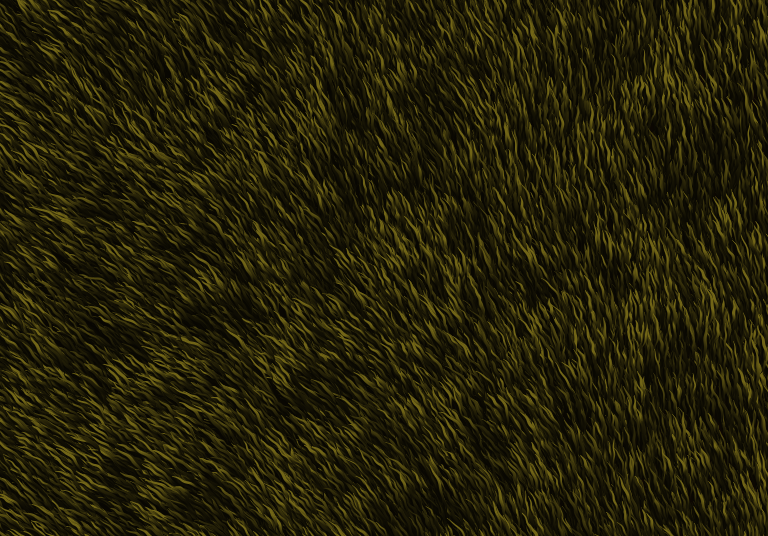
A Shadertoy shader for this texture:

```glsl
// A dense field of windswept olive grass seen in low light.
// Layers of jittered cells scatter thin curved blades from back to front;
// each blade follows a smooth wind field and shades the ones behind it.

const int   LAYERS       = 22;
const float CELL         = 0.042;   // cell size, in canvas heights
const float HALF_LEN_MIN = 0.020;
const float HALF_LEN_MAX = 0.040;
const float WIDTH_MIN    = 0.0016;  // half widths of a blade
const float WIDTH_MAX    = 0.0031;
const float SHADOW       = 0.70;
const float LEAN_JITTER  = 0.40;
const vec3  SOIL         = vec3(0.035, 0.026, 0.008);
const vec3  RED_SOIL     = vec3(0.070, 0.030, 0.012);
const vec3  DARK_GRASS   = vec3(0.030, 0.025, 0.006);
const vec3  LIT_GRASS    = vec3(0.425, 0.380, 0.085);

float hash(vec2 p) {
    return fract(sin(dot(p, vec2(127.1, 311.7))) * 43758.5453);
}

float noise(vec2 p) {
    vec2 i = floor(p), f = fract(p);
    f = f * f * (3.0 - 2.0 * f);
    return mix(mix(hash(i), hash(i + vec2(1, 0)), f.x),
               mix(hash(i + vec2(0, 1)), hash(i + vec2(1, 1)), f.x), f.y);
}

// Blade angle: swept far over at the left, almost upright at the right.
float windAngle(vec2 p, float aspect) {
    float sweep = 1.0 - smoothstep(0.0, 0.95, p.x / aspect);
    float gust = noise(p * 6.0) + 0.5 * noise(p * 15.0 + 7.0) - 0.75;
    return 1.60 + 0.72 * sweep + 0.28 * (1.0 - p.y) + 0.40 * gust;
}

// Lays one blade, with its shadow, over the colour behind it.
vec3 addBlade(vec3 col, vec2 p, vec2 root, vec2 seed, float depth,
              float aspect, float px) {
    float rLen = hash(seed + 3.1), rLean = hash(seed + 5.7);
    float rBend = hash(seed + 9.2), rTone = hash(seed + 13.4);
    float halfLen = mix(HALF_LEN_MIN, HALF_LEN_MAX, rLen);
    vec2 d = p - root;
    if (dot(d, d) > CELL * CELL) return col;

    float angle = windAngle(root, aspect) + LEAN_JITTER * (rLean - 0.5);
    vec2 dir = vec2(cos(angle), sin(angle));
    vec2 side = vec2(-dir.y, dir.x);
    float along = dot(d, dir) / halfLen;
    if (abs(along) > 1.0) return col;

    // Drooping curve with a slight wobble and tapered ends
    float bend = mix(-0.06, 0.32, rBend);
    float across = dot(d, side) - bend * halfLen * (along * along - 0.3)
                 + 0.0009 * sin(along * 7.0 + rTone * 40.0);
    float width = mix(WIDTH_MIN, WIDTH_MAX, hash(seed + 17.8))
                * (1.0 - 0.85 * along * along);

    float shade = 1.0 - smoothstep(0.0, 0.0035, abs(across - 0.0022) - width);
    col = mix(col, DARK_GRASS, SHADOW * shade * (1.0 - along * along));

    // Dark foot, bright upper part, uneven light over tufts
    float tuft = mix(0.50, 1.45, noise(root * 17.0 + 31.0));
    float tone = mix(0.10, 1.55, rTone) * mix(0.60, 1.0, depth) * tuft;
    tone *= mix(0.10, 1.0, smoothstep(-1.0, 0.5, along));
    tone *= 1.0 - 0.18 * across / WIDTH_MAX;
    vec3 grass = mix(DARK_GRASS, LIT_GRASS, clamp(tone, 0.0, 1.05));
    float cover = clamp(0.5 - (abs(across) - width) / px, 0.0, 1.0);
    return mix(col, grass, cover);
}

void mainImage(out vec4 fragColor, in vec2 fragCoord) {
    float px = 1.0 / iResolution.y;
    float aspect = iResolution.x * px;
    vec2 p = fragCoord * px;

    // Bare ground, redder towards the upper right
    float red = smoothstep(0.55, 0.95, p.x / aspect) * noise(p * 12.0);
    vec3 col = mix(SOIL, RED_SOIL, red);

    // Scattered blades, back to front
    for (int k = 0; k < LAYERS; k++) {
        float layer = float(k);
        float depth = layer / float(LAYERS - 1);
        vec2 shift = vec2(hash(vec2(layer, 1.3)), hash(vec2(layer, 8.9)));
        vec2 base = floor(p / CELL + shift);
        for (int j = -1; j <= 1; j++) {
            for (int i = -1; i <= 1; i++) {
                vec2 cell = base + vec2(i, j);
                vec2 seed = cell + layer * vec2(19.19, 47.43);
                vec2 jitter = vec2(hash(seed), hash(seed + 21.6));
                vec2 root = (cell + jitter - shift) * CELL;
                col = addBlade(col, p, root, seed, depth, aspect, px);
            }
        }
    }
    fragColor = vec4(col, 1.0);
}
```
